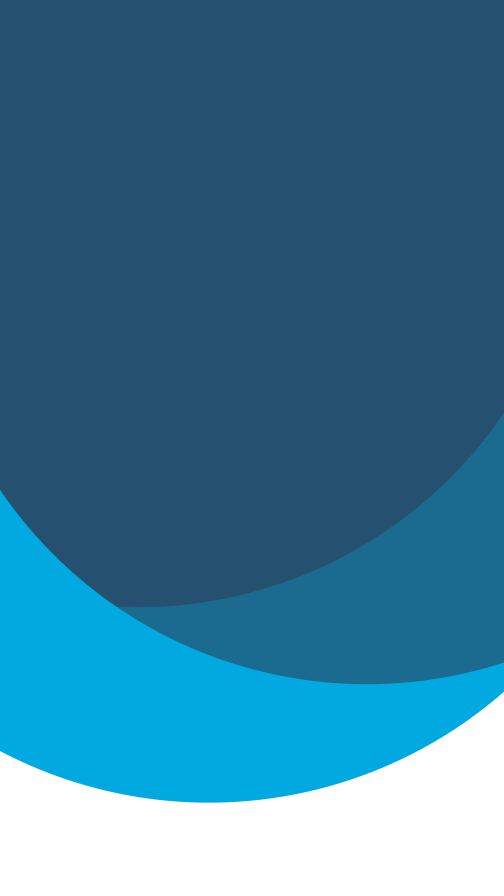
Reproduce this background procedurally as a Shadertoy shader.

```glsl
// Flat backdrop of three large overlapping discs hanging from the top edge.
// A bright disc lies on white, a teal disc on top of it, and a navy disc
// is clipped to the teal one. Each is a circle distance with a soft edge.

// Coverage of a disc: 1 inside, 0 outside, blended over about one pixel.
float disc(vec2 p, vec2 center, float radius) {
    float pixel = 1.0 / iResolution.x;
    return clamp(0.5 - (length(p - center) - radius) / pixel, 0.0, 1.0);
}

void mainImage(out vec4 fragColor, in vec2 fragCoord) {
    // Canvas width is one unit; height keeps the 9:16 proportion.
    vec2 p = fragCoord / iResolution.xy * vec2(1.0, 16.0 / 9.0);

    float brightDisc = disc(p, vec2(0.4144, 1.0741), 0.8889);
    float tealDisc   = disc(p, vec2(0.7280, 1.2998), 0.8796);
    float navyDisc   = disc(p, vec2(0.2731, 1.4502), 0.8773);

    // Navy shows only inside teal, so shade the teal disc first.
    vec3 tealShade = mix(vec3(0.104, 0.420, 0.565), vec3(0.145, 0.314, 0.435), navyDisc);

    // Stack the discs from back to front.
    vec3 color = mix(vec3(1.0), vec3(0.0, 0.667, 0.878), brightDisc);
    color = mix(color, tealShade, tealDisc);

    fragColor = vec4(color, 1.0);
}
```
